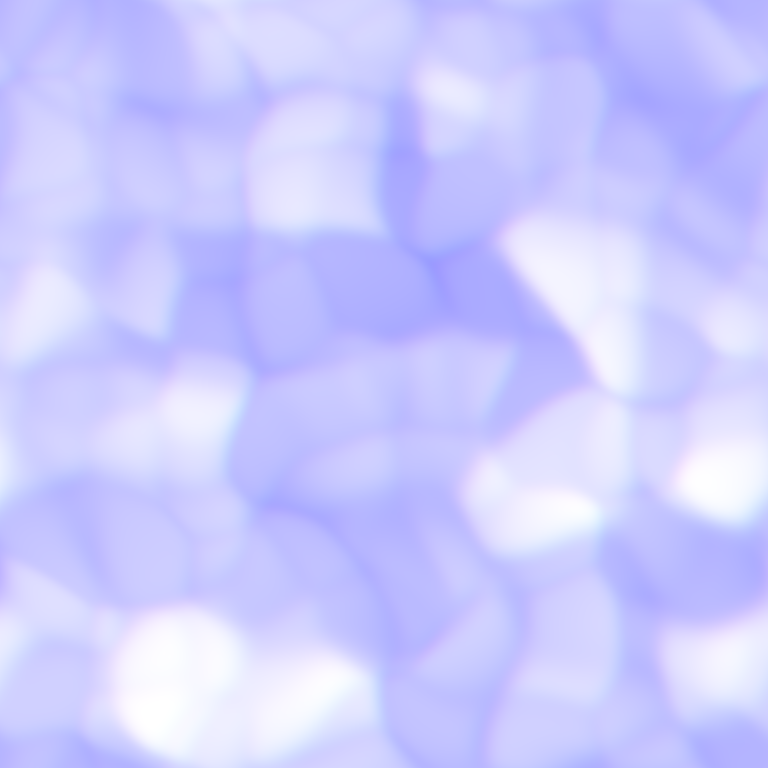
Write a Shadertoy shader that draws this texture.

```glsl
// Soft, out-of-focus lavender cells with pale glowing facets, tiling seamlessly.

float hash(vec2 p) {
    return fract(sin(dot(p, vec2(127.1, 311.7))) * 43758.5453);
}

// Blurred Voronoi on a wrapping grid: per-cell brightness, darker seams.
float softCells(vec2 uv, float count, float seed, float sharpness) {
    vec2 p = uv * count;
    vec2 base = floor(p);
    float total = 0.0, squares = 0.0, light = 0.0;
    for (int y = -2; y <= 2; y++) {
        for (int x = -2; x <= 2; x++) {
            vec2 cell = base + vec2(x, y);
            vec2 id = mod(cell, count) + seed;
            vec2 jitter = vec2(hash(id), hash(id + 37.3));
            vec2 d = p - cell - mix(vec2(0.1), vec2(0.9), jitter);

            // Each cell is squeezed along its own axis
            float angle = 6.2832 * hash(id + 71.9);
            vec2 axis = vec2(cos(angle), sin(angle));
            float along = dot(d, axis);
            float stretch = 1.1 * hash(id + 13.7);
            float weight = exp(-sharpness * (dot(d, d) + stretch * along * along));

            // Uneven brightness, leaning towards one side of the cell
            float glow = pow(hash(id + 53.1), 1.7);
            glow += 0.35 * clamp(dot(d, axis.yx), -0.7, 0.7);
            total += weight;
            squares += weight * weight;
            light += weight * glow;
        }
    }
    float purity = squares / (total * total);
    return light / total + 0.4 * (purity - 0.72);
}

float tone(vec2 uv) {
    // Gentle periodic bend so that the seams are not straight
    vec2 turn = 6.2832 * uv;
    vec2 bent = uv + 0.010 * sin(turn.yx * 3.0 + vec2(0.7, 2.9))
                   + 0.006 * sin(turn.yx * 5.0 + turn * 2.0 + vec2(4.1, 1.3));
    float large = softCells(bent, 6.0, 3.0, 7.0);
    float small = softCells(bent, 9.0, 19.0, 5.5);
    return 0.672 + 0.21 * large + 0.13 * small;
}

void mainImage(out vec4 fragColor, in vec2 fragCoord) {
    vec2 uv = fragCoord / iResolution.xy;

    // Slight colour fringe: pink on the upper left, cyan on the lower right
    vec2 fringe = vec2(0.0035, -0.0025);
    float red = tone(uv + fringe);
    float green = tone(uv - fringe);
    fragColor = vec4(clamp(vec3(red, green, 1.0), 0.0, 1.0), 1.0);
}
```
